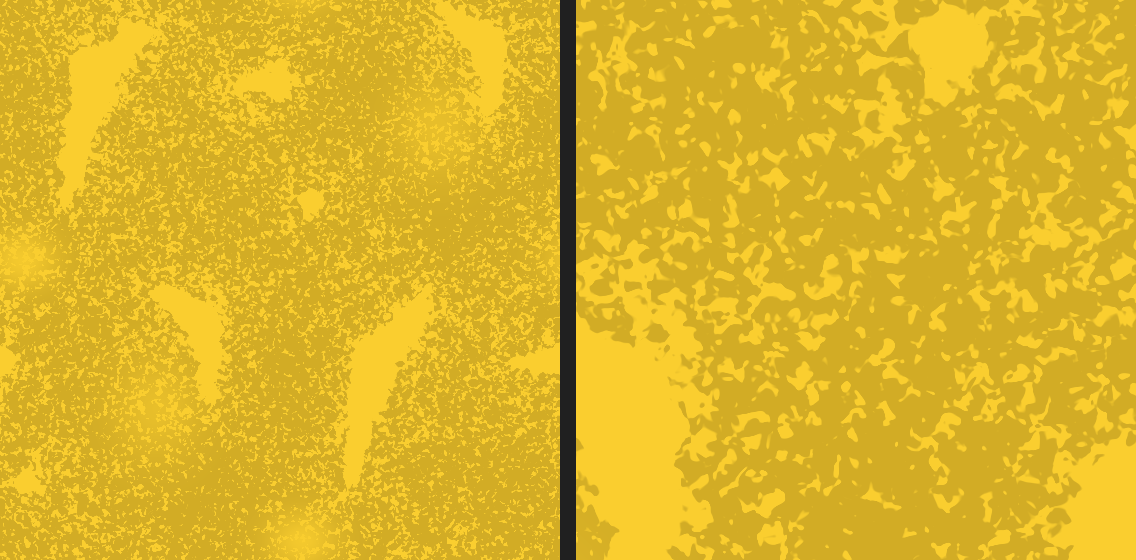
Left, the full canvas; right, a detail of the centre.
This texture is drawn by a three.js fragment shader. Its source:

```glsl
// Worn yellow paint: a darker mustard coat broken up by fine irregular specks,
// with bare tapered patches, twiggy rims around them and soft hazy spots.
// Thresholded noise makes the grain; distance fields steer its density.

#define BRIGHT vec3(0.980, 0.808, 0.183)
#define DARK vec3(0.822, 0.674, 0.146)
#define FINE_SCALE 165.0
#define TWIG_SCALE 72.0
#define COVER 0.625
#define RIM_LOSS 0.125
#define RIM_WIDTH 0.045
#define DENSE_GAIN 0.085
#define SOFTNESS 0.045

varying vec2 vUv;

float hash(vec2 cell) {
  vec3 h = fract(vec3(cell.xyx) * 0.1031);
  h += dot(h, h.yzx + 33.33);
  return fract((h.x + h.y) * h.z);
}

float noise(vec2 p) {
  vec2 i = floor(p), f = fract(p);
  f = f * f * (3.0 - 2.0 * f);
  float low = mix(hash(i), hash(i + vec2(1.0, 0.0)), f.x);
  float high = mix(hash(i + vec2(0.0, 1.0)), hash(i + 1.0), f.x);
  return mix(low, high, f.y);
}

vec2 turn(vec2 p) {
  return vec2(0.8 * p.x - 0.6 * p.y, 0.6 * p.x + 0.8 * p.y);
}

// Offset from a centre that recurs every half canvas along both diagonals
vec2 repeatFrom(vec2 p, vec2 centre) {
  vec2 d = p - centre;
  float row = floor(d.y * 2.0 + 0.5);
  d -= 0.5 * row;
  d.x -= floor(d.x + 0.5);
  return d;
}

// Distance to a segment whose radius tapers from ra to rb
float taper(vec2 p, vec2 a, vec2 b, float ra, float rb) {
  vec2 ab = b - a;
  float h = clamp(dot(p - a, ab) / dot(ab, ab), 0.0, 1.0);
  return length(p - a - ab * h) - mix(ra, rb, h);
}

float glow(vec2 p, vec2 centre, vec2 size) {
  vec2 d = repeatFrom(p, centre) / size;
  return exp(-dot(d, d));
}

// Bare patches: a long streak, a hook, a smear and a small chip
float patchDistance(vec2 p) {
  vec2 q = repeatFrom(p, vec2(0.17, 0.81));
  float d = taper(q, vec2(0.085, 0.142), vec2(0.005, 0.06), 0.014, 0.041);
  d = min(d, taper(q, vec2(0.005, 0.06), vec2(-0.048, -0.16), 0.041, 0.012));
  q = repeatFrom(p, vec2(0.86, 0.89));
  d = min(d, taper(q, vec2(-0.065, 0.085), vec2(0.012, 0.035), 0.016, 0.032));
  d = min(d, taper(q, vec2(0.012, 0.035), vec2(0.013, -0.09), 0.030, 0.014));
  q = repeatFrom(p, vec2(0.47, 0.85));
  d = min(d, taper(q, vec2(-0.045, 0.0), vec2(0.022, 0.003), 0.010, 0.027));
  q = repeatFrom(p, vec2(0.553, 0.64));
  return min(d, length(q) - 0.017);
}

// Heavily coated areas
float denseCoat(vec2 p) {
  float d = glow(p, vec2(0.39, 0.65), vec2(0.11, 0.08));
  d += glow(p, vec2(0.87, 0.62), vec2(0.10, 0.11));
  d += glow(p, vec2(0.63, 0.84), vec2(0.09, 0.08));
  d += glow(p, vec2(0.02, 0.83), vec2(0.08, 0.11));
  return min(d, 1.0);
}

// Spots where the coat turns translucent
float haze(vec2 p) {
  float h = 0.55 * glow(p, vec2(0.78, 0.77), vec2(0.075, 0.085));
  h += 0.85 * glow(p, vec2(0.04, 0.535), vec2(0.06, 0.05));
  return min(h, 1.0);
}

// Small angular specks far from patches, coarser twigs close to them
float grain(vec2 p, float rim) {
  vec2 bend = vec2(noise(p * 110.0), noise(p * 110.0 + 47.0)) - 0.5;
  vec2 q = turn(p + bend * 0.006);
  float detail = noise(turn(q) * FINE_SCALE * 1.9 + 13.0) - 0.5;
  float speck = 0.6 * (noise(q * FINE_SCALE) - 0.5) + 0.4 * detail;
  float ridge = abs(2.0 * noise(q * TWIG_SCALE + 71.0) - 1.0) - 0.35;
  float twig = 0.42 * ridge + 0.32 * (noise(q * 140.0 + 29.0) - 0.5) + 0.2 * detail;
  return 0.5 + mix(speck, twig, rim) / length(vec2(rim, 1.0 - rim));
}

void main() {
  vec2 p = vUv;
  float d = patchDistance(p);
  d += 0.022 * (noise(p * 28.0) - 0.5) + 0.010 * (noise(turn(p) * 75.0) - 0.5);
  float rim = exp(-max(d, 0.0) / RIM_WIDTH);
  float veil = haze(p);

  // Threshold the grain by local coat density
  float drift = noise(p * 9.0 + 5.0) + 0.6 * noise(turn(p) * 21.0) - 0.8;
  float coat = COVER - RIM_LOSS * rim + DENSE_GAIN * denseCoat(p);
  coat += 0.07 * drift - 0.10 * veil;
  coat *= smoothstep(-0.010, 0.006, d);
  float bare = smoothstep(-SOFTNESS, SOFTNESS, grain(p, 0.85 * rim) - coat);
  bare = max(bare, 1.0 - smoothstep(-0.012, -0.004, d));

  // Let the haze thin the remaining coat
  gl_FragColor = vec4(mix(DARK, BRIGHT, max(bare, veil)), 1.0);
}
```
